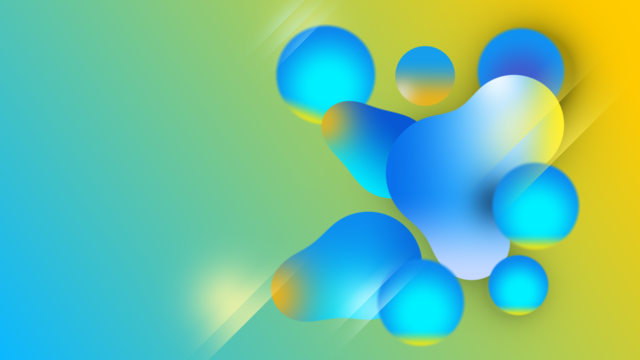
Reproduce this background procedurally as a WebGL 1 fragment shader.

```glsl
precision highp float;
// Glossy liquid blobs and soft spheres float over a blue to yellow gradient.
// Blobs are smooth unions of circles, tinted by radial falloffs; sawtooth
// bands along the diagonal add the light streaks. Units: canvas heights.
uniform vec2 u_resolution;

const vec3 CYAN = vec3(0.0, 0.94, 1.0);
const vec3 AZURE = vec3(0.05, 0.53, 0.93);
const vec3 DEEP = vec3(0.03, 0.34, 0.83);
const vec3 YELLOW = vec3(0.93, 0.9, 0.08);
const vec3 AMBER = vec3(0.9, 0.7, 0.12);
const vec3 PALE = vec3(1.0, 0.97, 0.65);

float circle(vec2 p, vec2 c, float r) {
  return length(p - c) - r;
}

float smoothUnion(float a, float b, float k) {
  float h = max(k - abs(a - b), 0.0) / k;
  return min(a, b) - h * h * k * 0.25;
}

float falloff(vec2 p, vec2 c, float r) {
  vec2 q = (p - c) / r;
  return exp(-dot(q, q));
}

float cover(float d, float soft) {
  return 1.0 - smoothstep(-soft, soft, d);
}

vec3 shade(vec3 col, float d, float width, float strength) {
  float k = strength * exp(-max(d, 0.0) / width);
  return mix(col, col * vec3(0.25, 0.3, 0.25), k);
}

// Cyan ball with a blue rim and a warm rim facing the given direction
vec3 sphere(vec3 col, vec2 p, vec2 c, float r, vec2 warmDir, float soft) {
  vec2 q = (p - c) / r;
  vec3 body = mix(CYAN, AZURE, smoothstep(0.3, 1.25, length(q + vec2(-0.05, 0.25))));
  float warm = smoothstep(0.62, 1.02, dot(q, normalize(warmDir)));
  body = mix(body, YELLOW, warm);
  return mix(col, body, cover(circle(p, c, r), soft));
}

// Sawtooth bands ending at x - y = edge, fading along the diagonal
float streaks(vec2 p, float edge, float pitch, float count, float mid, float len, float px) {
  float s = (p.x - p.y - edge) / pitch;
  float f = fract(s);
  float aa = 2.0 * px / pitch;
  float saw = f * (1.0 - smoothstep(1.0 - aa, 1.0, f));
  float along = (p.x + p.y - mid) / len;
  return saw * step(-count, s) * step(s, 0.0) * exp(-along * along);
}

vec3 background(vec2 p) {
  float t = clamp(0.44 * p.x + 0.3 * p.y, 0.0, 1.0);
  vec3 col = mix(vec3(0.04, 0.72, 1.0), vec3(1.0, 0.8, 0.0), t);
  return col + vec3(0.0, 0.03, 0.0) * sin(3.14159 * t);
}

vec3 smallBlob(vec2 p) {
  vec3 c = mix(CYAN, DEEP, smoothstep(-0.11, 0.12, dot(p - vec2(1.05, 0.55), vec2(0.65, 0.76))));
  return mix(c, AMBER, 0.95 * falloff(p, vec2(0.895, 0.665), 0.085));
}

vec3 lowBlob(vec2 p) {
  vec3 c = mix(AZURE, DEEP, 0.7 * smoothstep(1.0, 1.18, p.x));
  c = mix(c, CYAN, 0.85 * falloff(p, vec2(0.97, 0.13), 0.16));
  c = mix(c, vec3(0.85, 1.0, 1.0), 0.5 * falloff(p, vec2(1.01, 0.16), 0.07));
  return mix(c, AMBER, falloff(p, vec2(0.75, 0.18), 0.11));
}

vec3 mainBlob(vec2 p) {
  vec3 c = mix(vec3(0.03, 0.44, 0.92), vec3(0.13, 0.65, 1.0), smoothstep(1.07, 1.32, p.x));
  c = mix(c, vec3(0.8, 0.86, 1.0), smoothstep(0.47, 0.23, p.y) * 0.95);
  c = mix(c, vec3(0.84, 0.94, 0.96), 0.9 * falloff(p, vec2(1.43, 0.65), 0.15));
  c = mix(c, vec3(1.0), 0.85 * falloff(p, vec2(1.38, 0.78), 0.08));
  c = mix(c, vec3(1.0, 0.94, 0.12), smoothstep(1.43, 1.57, p.x) * smoothstep(0.4, 0.56, p.y));
  return mix(c, vec3(0.1, 0.27, 0.45), 0.8 * falloff(p, vec2(1.375, 0.44), 0.065));
}

void main() {
  vec2 p = gl_FragCoord.xy / u_resolution.y;
  float px = 1.0 / u_resolution.y;
  float soft = max(px, 0.007);
  vec3 col = background(p);

  // Blob outlines
  float dSmall = smoothUnion(circle(p, vec2(0.963, 0.648), 0.07), circle(p, vec2(1.088, 0.567), 0.118), 0.1);
  float dLow = smoothUnion(circle(p, vec2(1.023, 0.262), 0.15), circle(p, vec2(0.845, 0.199), 0.092), 0.1);
  float dMain = smoothUnion(circle(p, vec2(1.234, 0.519), 0.162), circle(p, vec2(1.428, 0.653), 0.139), 0.09);
  dMain = smoothUnion(dMain, circle(p, vec2(1.31, 0.329), 0.107), 0.09);

  // Glows and shadows on the backdrop
  col = mix(col, PALE, 0.4 * falloff(p, vec2(0.85, 0.92), 0.09));
  float glowCut = 1.0 - smoothstep(0.581 - px, 0.581 + px, p.x - p.y);
  col = mix(col, PALE, 0.75 * glowCut * falloff(p, vec2(0.635, 0.165), 0.1));
  col = shade(col, circle(p, vec2(1.475, 0.795), 0.12), 0.04, 0.42);
  col = shade(col, dMain, 0.045, 0.28);
  col = shade(col, circle(p, vec2(1.43, 0.2), 0.083), 0.03, 0.2);

  // Rear spheres
  col = sphere(col, p, vec2(0.905, 0.792), 0.137, vec2(-0.35, -1.0), soft);
  vec2 q = (p - vec2(1.181, 0.789)) / 0.083;
  vec3 duo = mix(AMBER, vec3(0.08, 0.62, 0.92), smoothstep(-0.85, 0.6, q.y));
  duo = mix(duo, vec3(0.85, 0.9, 0.9), 0.7 * falloff(q, vec2(-0.8, -0.6), 0.45));
  col = mix(col, duo, cover((length(q) - 1.0) * 0.083, px));
  vec2 v = (p - vec2(1.447, 0.801)) / 0.12;
  vec3 violet = mix(vec3(0.25, 0.36, 0.8), vec3(0.06, 0.57, 0.95), smoothstep(0.2, 1.2, length(v + vec2(0.0, 0.3))));
  col = mix(col, violet, cover((length(v) - 1.0) * 0.12, soft));

  // Blobs, then front spheres
  col = mix(col, smallBlob(p), cover(dSmall, px));
  col = mix(col, mainBlob(p), cover(dMain, px));
  col = mix(col, lowBlob(p), cover(dLow, px));
  col = sphere(col, p, vec2(1.169, 0.16), 0.12, vec2(0.0, -1.0), soft);
  col = sphere(col, p, vec2(1.488, 0.428), 0.12, vec2(0.0, -1.0), soft);
  col = sphere(col, p, vec2(1.44, 0.208), 0.083, vec2(0.0, -1.0), px * 1.5);

  // Diagonal light streaks
  col = mix(col, PALE, 0.5 * streaks(p, 0.581, 0.06, 2.0, 0.82, 0.17, px));
  col = mix(col, vec3(0.7, 0.95, 1.0), 0.35 * streaks(p, -0.04, 0.055, 3.0, 1.74, 0.13, px));
  col = mix(col, vec3(1.0, 0.95, 0.35), 0.6 * streaks(p, 0.99, 0.15, 2.0, 2.16, 0.2, px));
  col = mix(col, vec3(0.9, 1.0, 1.0), 0.5 * streaks(p, 0.921, 0.065, 2.0, 1.2, 0.13, px));
  gl_FragColor = vec4(col, 1.0);
}
```
